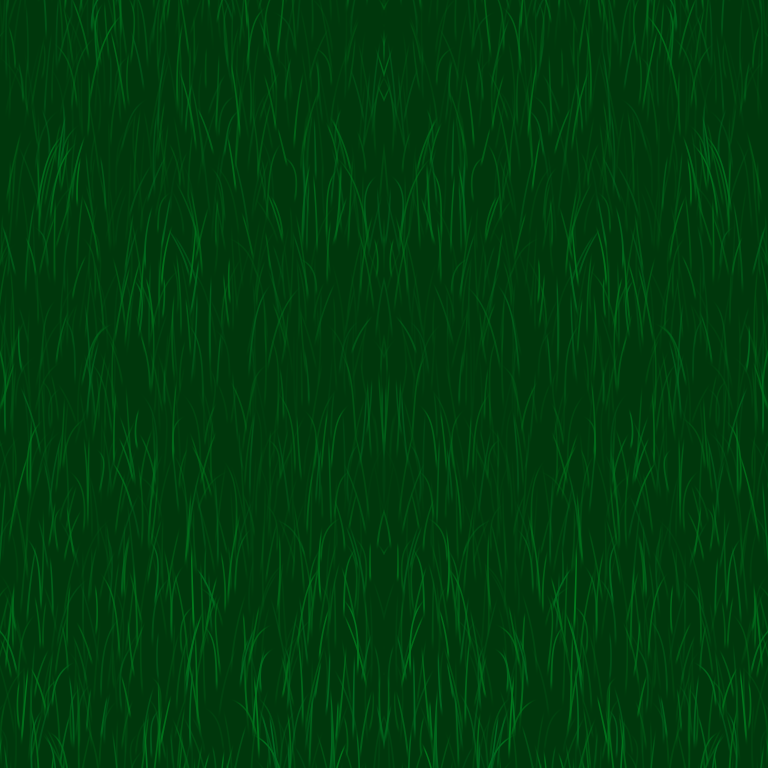
Reproduce this texture procedurally as a Shadertoy shader.

```glsl
// Dark green lawn of fine, curved grass blades, mirrored about the vertical axis.
// Layers of jittered cells each grow one blade per cell; a blade is a thin
// polynomial curve, and gradient noise varies its strength across the lawn.

const vec3 SOIL_GREEN = vec3(0.0, 0.217, 0.046);
const vec3 LEAF_GREEN = vec3(0.0, 0.47, 0.105);
const vec3 COOL_GREEN = vec3(0.0, 0.39, 0.13);
const int LAYERS = 10;
const vec2 CELL = vec2(0.05, 0.1);
const vec2 LENGTH_RANGE = vec2(0.05, 0.13);
const vec2 OPACITY_RANGE = vec2(0.15, 0.85);
const float HALF_WIDTH = 0.0012;
const float MAX_LEAN = 0.016;
const float MAX_BEND = 0.018;
const float MAX_HOOK = 0.014;
const float HOOKED_SHARE = 0.2;
const float PATCH_SCALE = 7.0;

// Integer hash giving four values from 0 to 1
vec4 hash4(ivec3 cell) {
    uvec3 q = uvec3(cell + 512) * uvec3(1597u, 3812u, 7919u);
    uint n = q.x ^ (q.y * 2741u) ^ (q.z * 40503u);
    vec4 result;
    for (int i = 0; i < 4; i++) {
        n = n * 747796405u + 289133u;
        uint m = ((n >> ((n >> 28u) + 4u)) ^ n) * 277803737u;
        m ^= m >> 22u;
        result[i] = float(m & 65535u) / 65535.0;
        n ^= m;
    }
    return result;
}

float cornerSlope(ivec2 corner, vec2 offset) {
    float angle = 6.2832 * hash4(ivec3(corner, 99)).x;
    return dot(vec2(cos(angle), sin(angle)), offset);
}

float gradientNoise(vec2 p) {
    ivec2 i = ivec2(floor(p));
    vec2 f = fract(p);
    vec2 u = f * f * f * (f * (f * 6.0 - 15.0) + 10.0);
    float low = mix(cornerSlope(i, f),
                    cornerSlope(i + ivec2(1, 0), f - vec2(1, 0)), u.x);
    float high = mix(cornerSlope(i + ivec2(0, 1), f - vec2(0, 1)),
                     cornerSlope(i + ivec2(1, 1), f - vec2(1, 1)), u.x);
    return mix(low, high, u.y);
}

// Coverage of one blade; p is measured from its root
float blade(vec2 p, float len, vec3 curve, float pixel) {
    float s = p.y / len;
    if (s < 0.0 || s > 1.0) return 0.0;
    float s2 = s * s;
    float s5 = s2 * s2 * s;
    float spine = curve.x * s + curve.y * s2 + curve.z * s5 * s;
    float slope = (curve.x + 2.0 * curve.y * s + 6.0 * curve.z * s5) / len;
    float dist = abs(p.x - spine) / sqrt(1.0 + slope * slope);
    float width = HALF_WIDTH * mix(1.1, 0.7, s);
    float fade = smoothstep(0.0, 0.2, s) * (1.0 - smoothstep(0.8, 1.0, s));
    return fade * clamp((width - dist) / pixel + 0.5, 0.0, 1.0);
}

void mainImage(out vec4 fragColor, in vec2 fragCoord) {
    float pixel = 1.0 / iResolution.y;
    vec2 p = vec2(abs(fragCoord.x - 0.5 * iResolution.x), fragCoord.y) * pixel;

    // Stronger growth near the bottom and the sides, dimmer in the middle
    float growth = 0.85 + 0.6 * gradientNoise(p * PATCH_SCALE);
    growth += 0.25 * (1.0 - smoothstep(0.0, 0.45, p.y));
    growth -= 0.3 * (1.0 - smoothstep(0.03, 0.3, length(p - vec2(0.0, 0.52))));

    vec3 color = SOIL_GREEN;
    for (int layer = 0; layer < LAYERS; layer++) {
        vec2 q = p + CELL * fract(float(layer) * vec2(0.618, 0.382));
        ivec2 home = ivec2(floor(q / CELL));

        // Blades rise from their roots, so look two rows down
        for (int row = -2; row <= 0; row++)
        for (int column = -1; column <= 1; column++) {
            ivec2 id = home + ivec2(column, row);
            vec4 place = hash4(ivec3(id, layer));
            vec4 form = hash4(ivec3(id, layer + 40));
            vec2 root = (vec2(id) + place.xy) * CELL;
            float len = mix(LENGTH_RANGE.x, LENGTH_RANGE.y, place.z);
            float hook = form.z < HOOKED_SHARE ? sign(form.y - 0.5) : 0.0;
            vec3 curve = vec3((2.0 * form.x - 1.0) * MAX_LEAN,
                              (2.0 * form.y - 1.0) * MAX_BEND,
                              hook * MAX_HOOK);
            float opacity = mix(OPACITY_RANGE.x, OPACITY_RANGE.y, place.w * place.w);
            float cover = blade(q - root, len, curve, pixel) * opacity * growth;
            vec3 tint = mix(LEAF_GREEN, COOL_GREEN, form.w * form.w);
            color = mix(color, tint, clamp(cover, 0.0, 1.0));
        }
    }
    fragColor = vec4(color, 1.0);
}
```
